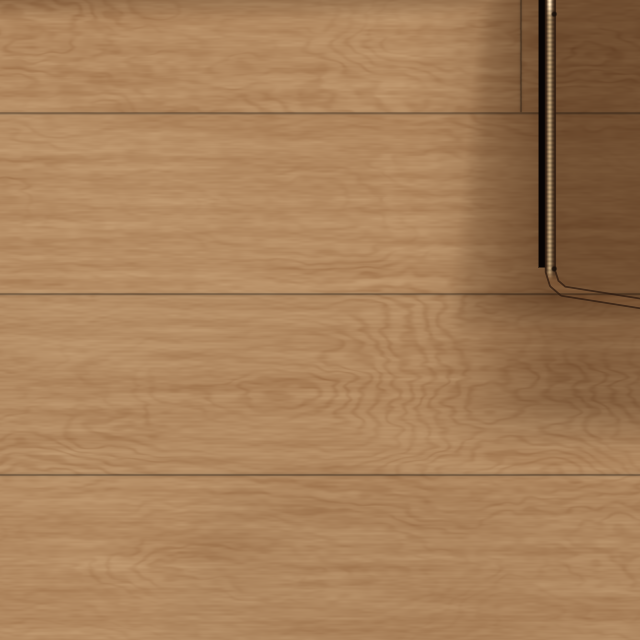
This texture is drawn by a Shadertoy shader. Its source:

```glsl
// Wide oak floor planks in four rows, with a soft shadow and a slim metal frame at the upper right.
// Grain is cut from warped growth rings around a wandering pith, plus stretched noise for pores.
// The frame is a short chain of capsules laid over the shaded floor.

float hash(vec2 p) {
    return fract(sin(dot(p, vec2(127.1, 311.7))) * 43758.5453);
}

float noise(vec2 p) {
    vec2 i = floor(p), f = fract(p);
    f = f * f * (3.0 - 2.0 * f);
    return mix(mix(hash(i), hash(i + vec2(1, 0)), f.x),
               mix(hash(i + vec2(0, 1)), hash(i + vec2(1, 1)), f.x), f.y);
}

float fbm(vec2 p) {
    float sum = 0.0, amp = 0.5;
    for (int i = 0; i < 4; i++) {
        sum += amp * noise(p);
        p = p * 2.03 + 17.3;
        amp *= 0.5;
    }
    return sum;
}

float segment(vec2 p, vec2 a, vec2 b) {
    vec2 d = b - a;
    return length(p - a - d * clamp(dot(p - a, d) / dot(d, d), 0.0, 1.0));
}

// Wood colour; p.x runs along the plank, p.y spans -0.5 to 0.5 across it
vec3 oak(vec2 p, float id) {
    vec2 q = p + vec2(id * 5.37, id * 9.1);
    float warp = fbm(q * vec2(7.0, 5.0)) - 0.47;
    float pith = 0.95 * noise(vec2(q.x * 2.6, id * 3.7)) - 0.12;
    float centre = 0.16 * (noise(vec2(q.x * 2.0, id + 40.0)) - 0.5);
    float radius = length(vec2(p.y - centre, pith + 0.25 * warp)) + 0.13 * warp;
    float ripple = 0.025 * (noise(q * vec2(45.0, 14.0)) - 0.5);
    float rings = 0.5 + 0.5 * sin((radius + ripple) * 95.0 + 4.0 * warp);
    float strength = 0.25 + 0.75 * smoothstep(0.3, 0.7, fbm(q * vec2(4.0, 3.0) + 31.0));
    float streak = fbm(q * vec2(5.0, 22.0)) - 0.47;
    float pores = noise(q * vec2(55.0, 85.0)) - 0.5;
    float tone = 0.68 - 0.38 * rings * rings * strength + 0.95 * streak + 0.28 * pores;
    tone += 0.3 * (fbm(q * vec2(3.0, 2.0) + 8.0) - 0.47);
    return mix(vec3(0.635, 0.465, 0.31), vec3(0.745, 0.593, 0.432), clamp(tone, -0.2, 1.15));
}

void mainImage(out vec4 fragColor, in vec2 fragCoord) {
    vec2 uv = fragCoord / iResolution.xy;
    float px = 1.0 / iResolution.y;

    // Planks: equal rows, the top one with a butt joint
    float row = (0.823 - uv.y) / 0.2826;
    float id = floor(row);
    float across = fract(row) - 0.5;
    float top = step(id, -0.5);
    float plank = id + 2.0 + 7.0 * top * step(0.814, uv.x);
    vec3 col = oak(vec2(uv.x, across), plank);
    col *= 0.985 + 0.03 * hash(vec2(plank, 3.0));

    // Fine seams with a faint bevel
    float seam = (0.5 - abs(across)) * 0.2826;
    seam = min(seam, mix(1.0, abs(uv.x - 0.814), top));
    col *= 1.0 - 0.27 * (1.0 - smoothstep(0.0006, 0.0012 + px, seam));
    col *= 1.0 - 0.05 * (1.0 - smoothstep(0.0, 0.007, seam));

    // Shadows: upright block, its spill below, top edge and a slight veil
    float block = smoothstep(0.68, 0.745, uv.x + 0.08 * (0.54 - uv.y)) * smoothstep(0.42, 0.54, uv.y);
    block *= mix(0.42, 0.96, smoothstep(0.71, 0.875, uv.x));
    float spill = smoothstep(0.62, 0.92, uv.x) * smoothstep(0.27, 0.38, uv.y);
    float edge = smoothstep(0.96, 1.01, uv.y) * 0.5;
    float veil = 0.09 * smoothstep(-0.06, 0.06, uv.x - 0.24 - 0.4 * uv.y) * smoothstep(0.3, 0.2, uv.y);
    float shade = max(max(block, 0.6 * spill), max(edge, veil));
    col *= mix(vec3(1.0), vec3(0.61, 0.545, 0.475), shade);

    // Black gap beside the upright
    vec2 gap = abs(uv - vec2(0.847, 0.8)) - vec2(0.0055, 0.218);
    col = mix(col, vec3(0.035, 0.02, 0.015), 1.0 - smoothstep(-px, px, max(gap.x, gap.y)));

    // Frame: upright, rounded elbow, sloping rail
    float d = segment(uv, vec2(0.860, 1.1), vec2(0.860, 0.576));
    d = min(d, segment(uv, vec2(0.860, 0.576), vec2(0.866, 0.557)));
    d = min(d, segment(uv, vec2(0.866, 0.557), vec2(0.880, 0.545)));
    d = min(d, segment(uv, vec2(0.880, 0.545), vec2(1.1, 0.510)));
    float inside = 1.0 - smoothstep(-px, px, d - 0.0075);
    float upright = smoothstep(0.560, 0.580, uv.y);
    float sheen = exp(-pow((uv.x - 0.859) / 0.0038, 2.0));
    vec3 metal = mix(vec3(0.27, 0.18, 0.11), vec3(0.77, 0.65, 0.48), sheen);
    metal *= 0.92 + 0.08 * sin(uv.y * 900.0);
    metal += 0.3 * sheen * smoothstep(0.97, 0.995, uv.y);
    col = mix(col, mix(col * 1.08, metal, upright), inside);
    float outline = 1.0 - smoothstep(0.0004, 0.0008 + px, abs(d - 0.0075));
    col = mix(col, vec3(0.17, 0.10, 0.06), 0.75 * outline);

    // Dark ferrules at both ends of the upright
    float ferrule = min(length(uv - vec2(0.866, 0.580)), length(uv - vec2(0.866, 0.978)));
    col = mix(col, vec3(0.08, 0.05, 0.03), 0.85 * (1.0 - smoothstep(0.002, 0.004 + px, ferrule)));

    fragColor = vec4(clamp(col, 0.0, 1.0), 1.0);
}
```
